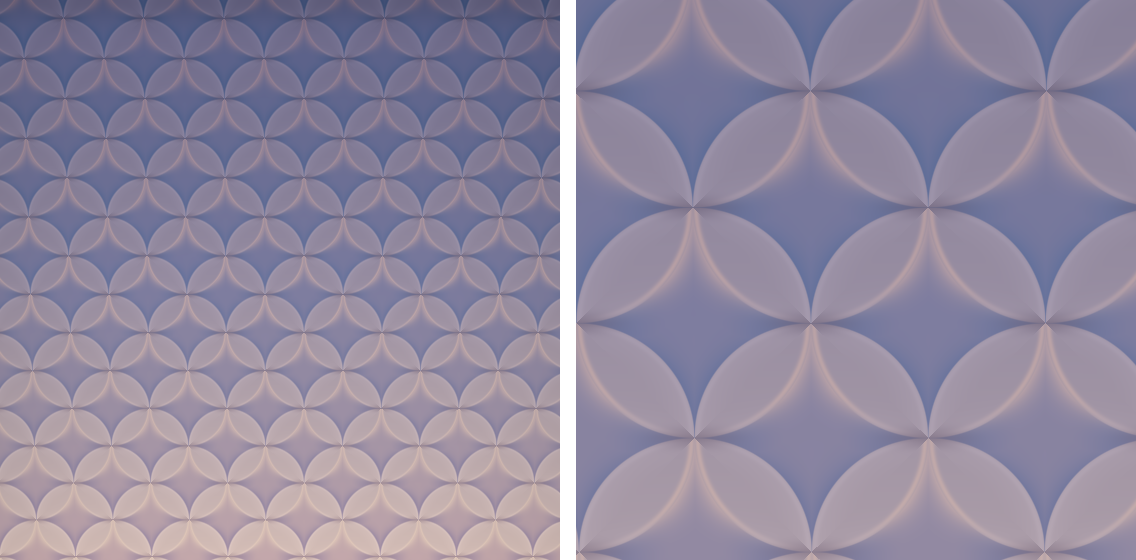
Left, the full canvas; right, a detail of the centre.
Write a WebGL 2 fragment shader that draws this pattern.

```glsl
#version 300 es
precision highp float;
// Raised petals of interlocking circles over a recessed, softly lit ground.
// A slightly tapering lattice gives nodes and star centres; each petal is the
// overlap of two circles, and the light shifts from dusk blue to warm peach.

#define PITCH vec2(0.0718, 0.0726) // half repeat, across and down
#define ORIGIN_X 0.543             // column that stays upright
#define ROW_PHASE 0.449            // height of the first row of nodes
#define TAPER 0.053                // shrinking of the repeat towards the bottom
#define RIM_WIDTH 0.026            // light line inside each petal edge
#define GLOW_FALLOFF 9.0           // warm light under the petals
#define SHADE_FALLOFF 8.0          // cool shade above the petals
#define TIP_SHADOW 0.55            // darkness beside the nodes

uniform vec2 u_resolution;
out vec4 fragColor;

// Three-stop vertical ramp, t running from top (0) to bottom (1).
vec3 ramp(vec3 top, vec3 middle, vec3 bottom, float t) {
  return t < 0.5 ? mix(top, middle, t * 2.0) : mix(middle, bottom, t * 2.0 - 1.0);
}

// Tapered lattice coordinates; nodes lie where the integer sum is even.
vec2 latticePoint(vec2 uv) {
  float down = 1.0 - uv.y;
  float scale = 1.0 - TAPER * down;
  return vec2((uv.x - ORIGIN_X) / (PITCH.x * scale),
              ROW_PHASE - down / (PITCH.y * scale));
}

void main() {
  vec2 uv = gl_FragCoord.xy / u_resolution.y;
  float t = 1.0 - uv.y;
  vec2 q = latticePoint(uv);
  float pixel = 1.0 / (u_resolution.y * PITCH.x);

  // The two star centres on opposite corners of this cell.
  vec2 cell = floor(q);
  float odd = mod(cell.x + cell.y, 2.0);
  vec2 toA = q - cell - vec2(1.0 - odd, 0.0);
  vec2 toB = q - cell - vec2(odd, 1.0);
  float distA = length(toA);
  float distB = length(toB);
  vec2 star = distA < distB ? toA : toB; // position inside the nearest star
  float d = max(distA, distB) - 1.0;     // negative inside a petal
  float outside = max(d, 0.0);
  float upper = smoothstep(-0.1, 0.45, star.y);
  float lower = 1.0 - smoothstep(-0.5, 0.25, star.y);

  // Colours of the light at this height.
  vec3 petalColor = ramp(vec3(0.41, 0.40, 0.53), vec3(0.59, 0.55, 0.63), vec3(0.83, 0.74, 0.71), t);
  vec3 groundColor = ramp(vec3(0.33, 0.36, 0.52), vec3(0.48, 0.48, 0.62), vec3(0.77, 0.66, 0.67), t);
  vec3 shadeColor = ramp(vec3(0.23, 0.32, 0.49), vec3(0.38, 0.44, 0.61), vec3(0.60, 0.53, 0.64), t);
  vec3 glowColor = ramp(vec3(0.56, 0.46, 0.53), vec3(0.76, 0.65, 0.65), vec3(0.90, 0.80, 0.73), t);
  vec3 tipColor = ramp(vec3(0.27, 0.26, 0.37), vec3(0.40, 0.36, 0.45), vec3(0.60, 0.50, 0.53), t);

  // Recessed ground: cool lower edges and sides, warm upper edges.
  float side = smoothstep(0.15, 0.75, abs(star.x));
  float shade = max(lower * exp(-outside * SHADE_FALLOFF), 0.75 * side);
  vec3 ground = mix(groundColor, shadeColor, 0.9 * shade);
  float glow = upper * exp(-outside * GLOW_FALLOFF);
  ground = mix(ground, glowColor, 0.75 * glow);

  // Petal face with a faint sheen and a thin rim, warmer underneath.
  vec3 petal = petalColor + 0.02 * smoothstep(-0.3, 0.0, d) * (1.0 - upper);
  vec3 rimColor = mix(petalColor + 0.07, glowColor, upper);
  float rim = exp(-pow((d + RIM_WIDTH) / RIM_WIDTH, 2.0));
  petal = mix(petal, rimColor, rim * mix(0.45, 0.75, upper));

  vec3 color = mix(petal, ground, smoothstep(-pixel, pixel, d));

  // Narrow contact shadows to the left and right of each node.
  float tip = smoothstep(0.45, 1.0, abs(star.x)) * exp(-pow(star.y / 0.085, 2.0));
  color = mix(color, tipColor, TIP_SHADOW * tip);

  // Slight fading at the upper border and the sides.
  color *= 1.0 - 0.10 * (1.0 - smoothstep(0.0, 0.07, t));
  color *= 1.0 - 0.05 * pow(abs(2.0 * uv.x - 1.0), 3.0);
  fragColor = vec4(clamp(color, 0.0, 1.0), 1.0);
}
```
